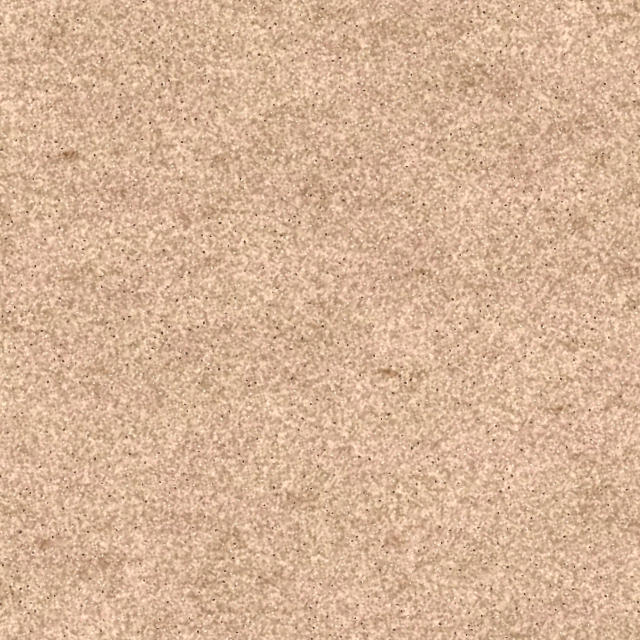
Reproduce this texture procedurally as a WebGL 1 fragment shader.

```glsl
precision highp float;

uniform vec2 u_resolution;

const vec3 SAND = vec3(0.853, 0.713, 0.600);
const vec3 STAIN = vec3(0.56, 0.39, 0.24);
const vec3 DARK_SPECK = vec3(0.36, 0.23, 0.16);
const vec3 LIGHT_SPECK = vec3(1.0, 0.94, 0.86);
const vec3 PINK_SHIFT = vec3(0.020, -0.014, 0.004);
const vec3 OCHRE_SHIFT = vec3(-0.004, 0.006, -0.030);

const float FINE_SCALE = 290.0;
const float MEDIUM_SCALE = 190.0;
const float FINE_CONTRAST = 0.27;
const float MEDIUM_CONTRAST = 0.16;
const vec2 PATCH_SCALE = vec2(6.0, 10.0);
const float PATCH_CONTRAST = 0.09;
const float DARK_CELLS = 80.0;
const float DARK_SHARE = 0.15;
const float LIGHT_CELLS = 125.0;
const float LIGHT_SHARE = 0.2;
const float SPECK_RADIUS = 0.0030;
const int STAIN_COUNT = 12;

float hash(vec2 p) {
  vec3 q = fract(p.xyx * 0.1031);
  q += dot(q, q.yzx + 33.33);
  return fract((q.x + q.y) * q.z);
}

vec2 hash2(vec2 p) {
  return vec2(hash(p + 17.3), hash(p + 71.9));
}

vec2 rotate(vec2 p, float angle) {
  float c = cos(angle), s = sin(angle);
  return vec2(c * p.x - s * p.y, s * p.x + c * p.y);
}

// Value noise from 0 to 1
float noise(vec2 p) {
  vec2 cell = floor(p);
  vec2 f = fract(p);
  f = f * f * (3.0 - 2.0 * f);
  float low = mix(hash(cell), hash(cell + vec2(1.0, 0.0)), f.x);
  float high = mix(hash(cell + vec2(0.0, 1.0)), hash(cell + 1.0), f.x);
  return mix(low, high, f.y);
}

float fbm(vec2 p) {
  float sum = 0.0;
  float weight = 0.5;
  for (int i = 0; i < 4; i++) {
    sum += weight * noise(p);
    p = rotate(p, 0.2) * 2.1 + 13.7;
    weight *= 0.55;
  }
  return sum;
}

// Scattered soft dots, at most one per cell
float specks(vec2 p, float cells, float share, float seed) {
  vec2 q = p * cells;
  vec2 id = floor(q) + seed;
  vec2 center = 0.3 + 0.4 * hash2(id);
  float radius = SPECK_RADIUS * mix(0.75, 1.1, hash(id + 5.1));
  vec2 d = rotate((fract(q) - center) / cells, 6.3 * hash(id + 2.3));
  float dist = length(d * vec2(0.9, 1.25));
  float present = step(hash(id), share);
  float strength = mix(0.4, 1.0, hash(id + 9.7));
  return present * strength * (1.0 - smoothstep(radius * 0.25, radius, dist));
}

// Small dents with a thin tail to the left
float stains(vec2 p) {
  vec2 wobble = vec2(noise(p * 70.0), noise(p * 70.0 + 31.0)) - 0.5;
  vec2 q = p + wobble * vec2(0.018, 0.012);
  float sum = 0.0;
  for (int i = 0; i < STAIN_COUNT; i++) {
    vec2 id = vec2(float(i) * 3.7 + 2.0, 8.3);
    vec2 d = rotate(q - (0.06 + 0.88 * hash2(id)), 0.4 * (hash(id) - 0.5));
    vec2 core = d / vec2(0.012, 0.007);
    vec2 tail = (d + vec2(0.028, 0.0)) / vec2(0.030, 0.004);
    float mark = 0.65 * exp(-dot(core, core)) + 0.3 * exp(-dot(tail, tail));
    sum += mark * mix(0.3, 1.0, hash(id + 4.0));
  }
  return min(sum, 0.75);
}

void main() {
  vec2 p = gl_FragCoord.xy / min(u_resolution.x, u_resolution.y);
  vec2 grainP = rotate(p, 0.55) + 2.0;

  // Broad tone and hue drift
  float patches = fbm(rotate(p, -0.12) * PATCH_SCALE + 4.0) - 0.5;
  float hue = 0.5 * noise(p * vec2(14.0, 24.0) + 50.0) + 0.5 * noise(grainP * 140.0);
  vec3 color = SAND + PATCH_CONTRAST * patches;
  color += mix(PINK_SHIFT, OCHRE_SHIFT, hue) - 0.5 * (PINK_SHIFT + OCHRE_SHIFT);

  // Wispy streaks and dents
  float streak = fbm(rotate(p, -0.1) * vec2(16.0, 38.0) + 80.0);
  color = mix(color, STAIN, 0.2 * smoothstep(0.57, 0.8, streak));
  color = mix(color, STAIN, stains(p));

  // Grains on two lattices turned against each other
  float fine = noise(grainP * FINE_SCALE) - 0.5;
  float medium = noise(rotate(grainP, 0.8) * MEDIUM_SCALE + 19.0) - 0.5;
  color += FINE_CONTRAST * fine + MEDIUM_CONTRAST * medium;

  // Bright and dark specks
  color = mix(color, LIGHT_SPECK, 0.9 * specks(grainP, LIGHT_CELLS, LIGHT_SHARE, 40.0));
  color = mix(color, DARK_SPECK, specks(rotate(grainP, 0.4), DARK_CELLS, DARK_SHARE, 3.0));

  gl_FragColor = vec4(clamp(color, 0.0, 1.0), 1.0);
}
```
